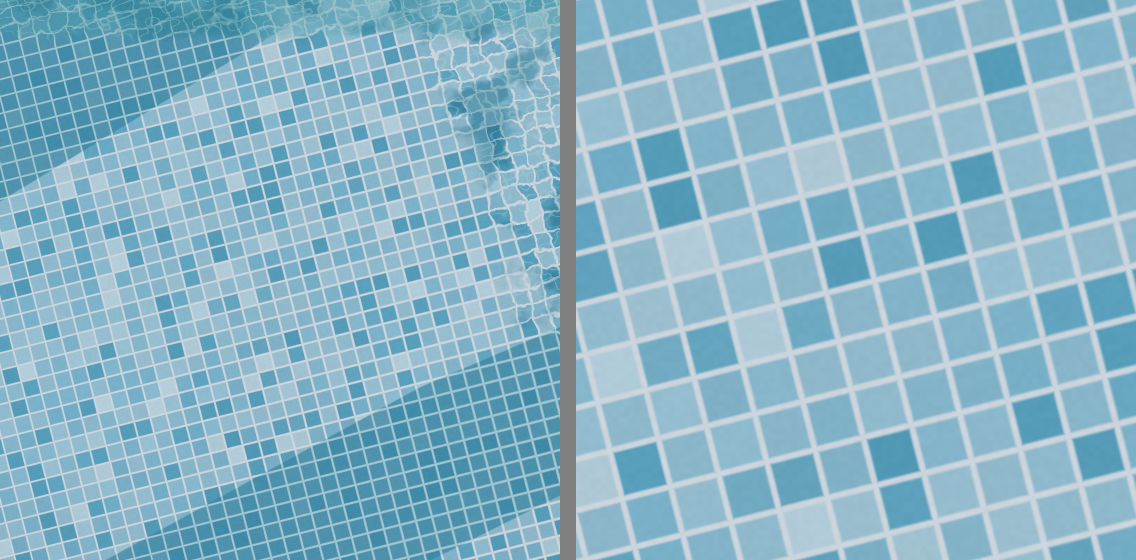
Left: the whole. Right: its middle third, enlarged.
Reproduce this texture procedurally as a WebGL 2 fragment shader.

```glsl
#version 300 es
precision highp float;
// Sunlit pool mosaic: a tilted square grid of blue tiles with pale grout.
// Hashed cells choose the glaze, slanted edges cast broad shadows, and
// noise bends and stains the grid where water ripples at the top and right.
uniform vec2 u_resolution;
out vec4 fragColor;

const vec3 GROUT = vec3(0.80, 0.835, 0.865);
const vec3 DEEP_TILE = vec3(0.33, 0.61, 0.72);
const vec3 MID_TILE = vec3(0.44, 0.67, 0.77);
const vec3 LIGHT_TILE = vec3(0.57, 0.73, 0.80);
const vec3 PALE_TILE = vec3(0.69, 0.79, 0.84);
const vec3 SHADE_TILE = vec3(0.28, 0.56, 0.67);
const float PITCH = 0.0296;

float hash(vec2 p) {
    vec3 q = fract(p.xyx * vec3(0.1031, 0.1030, 0.0973));
    q += dot(q, q.yzx + 33.33);
    return fract((q.x + q.y) * q.z);
}

float noise(vec2 p) {
    vec2 i = floor(p), f = fract(p);
    f = f * f * (3.0 - 2.0 * f);
    return mix(mix(hash(i), hash(i + vec2(1, 0)), f.x),
               mix(hash(i + vec2(0, 1)), hash(i + vec2(1, 1)), f.x), f.y);
}

float fbm(vec2 p) {
    float sum = 0.0, gain = 0.5;
    for (int i = 0; i < 4; i++) {
        sum += gain * noise(p);
        p = mat2(1.6, 1.2, -1.2, 1.6) * p + 7.3;
        gain *= 0.5;
    }
    return sum;
}

// Thin bright creases along the middle level of a noise field
float glint(vec2 p) {
    return 1.0 - smoothstep(0.0, 0.09, abs(noise(p) - 0.5));
}

vec3 glaze(vec2 cell) {
    float pick = hash(cell + 61.0);
    vec3 color = mix(MID_TILE, LIGHT_TILE, smoothstep(0.12, 0.85, pick));
    color = mix(color, DEEP_TILE, 1.0 - smoothstep(0.10, 0.28, pick));
    color = mix(color, PALE_TILE, smoothstep(0.90, 0.97, pick));
    return color + 0.03 * (hash(cell + 17.0) - 0.5);
}

// 1 inside the two slanted shadows, 0 in the sun
float shadowMask(vec2 p, float soft) {
    float upper = p.y - 0.64 - 0.61 * p.x;
    float lower = 0.27 + 0.55 * (p.x - 0.68) - p.y - 0.12 * max(p.x - 0.75, 0.0);
    float corner = p.y - 0.5 * (p.x - 0.77);
    return max(smoothstep(-soft, soft, upper),
               smoothstep(-soft, soft, lower) * smoothstep(-soft, soft, corner));
}

void main() {
    vec2 p = gl_FragCoord.xy / u_resolution;
    float pixel = 1.0 / min(u_resolution.x, u_resolution.y);

    // Rippled water: a strip along the top and a ragged right side
    float ragged = fbm(p * 11.0) - 0.47;
    float topStrip = smoothstep(0.925, 0.955, p.y + 0.04 * ragged);
    float rightSide = smoothstep(1.14, 1.22, p.x + 0.5 * p.y + 0.22 * ragged);
    float water = max(topStrip, rightSide);
    vec2 bend = vec2(fbm(p * 42.0), fbm(p * 42.0 + 19.0)) - 0.47;
    vec2 surface = p + bend * 0.022 * water;

    // Tilted grid, with grout a little wider and softer to the right
    vec2 offset = surface - vec2(0.443, 0.467);
    vec2 grid = vec2(dot(offset, vec2(0.969, 0.247)),
                     dot(offset, vec2(-0.247, 0.969))) / PITCH + 0.5;
    vec2 edge = 0.5 - abs(fract(grid) - 0.5);
    float halfWidth = mix(0.052, 0.075, p.x);
    float blur = max(0.03 + 0.025 * p.x, 0.75 * pixel / PITCH);
    float grout = 1.0 - smoothstep(halfWidth - blur, halfWidth + blur,
                                   min(edge.x, edge.y));

    // Glazed tiles, sun and shadow
    vec3 tile = glaze(floor(grid));
    float sheen = noise(p * 4.0) - 0.5;
    tile += 0.025 * sheen;
    float shade = shadowMask(p, max(0.002, pixel));
    shade *= 1.0 - smoothstep(0.44, 0.56, p.x) * step(0.8, p.y);
    vec3 shadedTile = SHADE_TILE + (tile - MID_TILE) * 0.28;
    vec3 color = mix(mix(tile, shadedTile, shade),
                     mix(GROUT, vec3(0.64, 0.77, 0.82), shade), grout);

    // Dark pools and bright creases of the moving water
    float pools = smoothstep(0.42, 0.62, fbm(p * vec2(15.0, 18.0) + 4.0));
    color = mix(color, color * vec3(0.60, 0.80, 0.84), water * pools * 0.85);
    color = mix(color, vec3(0.30, 0.62, 0.67), topStrip * 0.40);
    float crease = glint(vec2(p.x + 0.5 * p.y, p.y - 0.3 * p.x) * vec2(48.0, 75.0));
    color = mix(color, vec3(0.66, 0.82, 0.84), water * crease * 0.38);

    // Fine grain
    color += 0.018 * (noise(p * 300.0) - 0.5);
    fragColor = vec4(clamp(color, 0.0, 1.0), 1.0);
}
```
